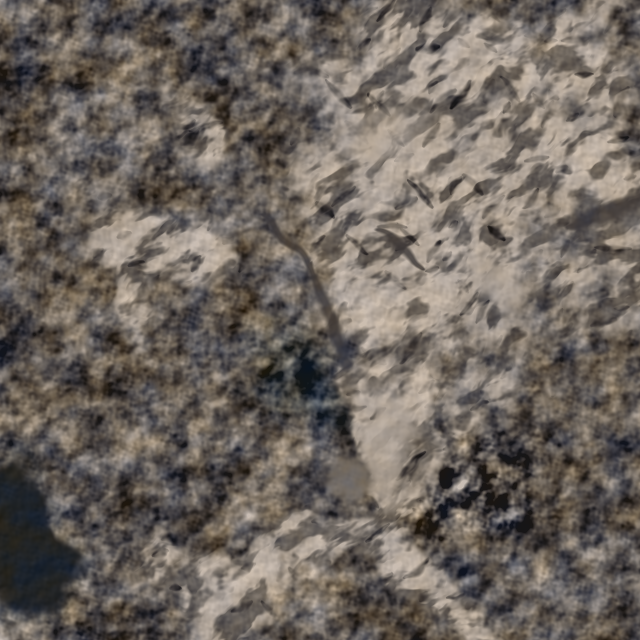
Write a Shadertoy shader that draws this texture.

```glsl
// Rough ground: pale trampled mud lying over dark, crumbly soil.
// Warped soft ellipses lay out the mud; layered value noise adds pits,
// slanted streaks and side-lit relief, and a final ramp gives the earth hues.

float hash(vec2 p) {
    vec3 q = fract(vec3(p.xyx) * 0.1031);
    q += dot(q, q.yzx + 33.33);
    return fract((q.x + q.y) * q.z);
}

mat2 turn(float a) {
    return mat2(cos(a), sin(a), -sin(a), cos(a));
}

float noise(vec2 p) {
    vec2 i = floor(p), f = fract(p);
    f = f * f * (3.0 - 2.0 * f);
    return mix(mix(hash(i), hash(i + vec2(1, 0)), f.x),
               mix(hash(i + vec2(0, 1)), hash(i + vec2(1, 1)), f.x), f.y);
}

// Normalised layered noise around 0.5
float fbm(vec2 p, int octaves) {
    float sum = 0.0, weight = 0.0, amp = 1.0;
    for (int i = 0; i < octaves; i++) {
        sum += amp * noise(p + 40.0);
        weight += amp;
        amp *= 0.55;
        p = turn(0.6) * p * 2.03 + 17.3;
    }
    return sum / weight;
}

// Soft ellipse: 1 inside, fading to 0 outside
float blob(vec2 p, vec2 centre, vec2 radius, float angle) {
    vec2 q = (p - centre) * turn(angle);
    return 1.0 - smoothstep(0.5, 1.4, length(q / radius));
}

// Tapered dark line between two points
float crack(vec2 p, vec2 a, vec2 b, float width) {
    vec2 ab = b - a;
    float t = clamp(dot(p - a, ab) / dot(ab, ab), 0.0, 1.0);
    float w = width * (0.4 + 2.4 * t * (1.0 - t));
    return 1.0 - smoothstep(0.3 * w, 1.4 * w, length(p - a - ab * t));
}

// Short slanted gashes scattered one per cell
float gashes(vec2 p) {
    vec2 cell = floor(p);
    float dark = 0.0;
    for (int y = -1; y <= 1; y++)
    for (int x = -1; x <= 1; x++) {
        vec2 c = cell + vec2(x, y);
        vec2 mid = c + vec2(hash(c + 3.1), hash(c + 8.7));
        float a = mix(0.1, 1.2, hash(c + 21.0));
        if (hash(c + 55.0) > 0.8) a = -0.8;
        vec2 arm = vec2(cos(a), sin(a)) * mix(0.15, 0.5, hash(c + 33.0));
        dark = max(dark, crack(p, mid - arm, mid + arm, 0.12) * hash(c + 71.0));
    }
    return dark;
}

// Fine surface height used for the side light
float relief(vec2 p) {
    return fbm(p * 48.0, 3);
}

void mainImage(out vec4 fragColor, in vec2 fragCoord) {
    vec2 uv = fragCoord / iResolution.xy;
    vec2 wobble = vec2(fbm(uv * 9.0, 4), fbm(uv * 9.0 + 60.0, 4)) - 0.5;
    vec2 p = uv + wobble * 0.13;

    // Layout of pale mud
    float mud = blob(p, vec2(0.69, 0.70), vec2(0.22, 0.36), 0.1);
    mud = max(mud, 0.7 * blob(p, vec2(0.93, 0.74), vec2(0.16, 0.30), 0.0));
    mud = max(mud, 0.9 * blob(p, vec2(0.24, 0.62), vec2(0.14, 0.08), -0.25));
    mud = max(mud, 0.8 * blob(p, vec2(0.21, 0.54), vec2(0.03, 0.08), 0.2));
    mud = max(mud, 0.7 * blob(p, vec2(0.29, 0.80), vec2(0.04, 0.09), 0.4));
    mud = max(mud, blob(p, vec2(0.60, 0.33), vec2(0.07, 0.13), 0.3));
    mud = max(mud, 0.9 * blob(p, vec2(0.46, 0.13), vec2(0.19, 0.045), 0.45));
    mud = max(mud, 0.9 * blob(p, vec2(0.68, 0.09), vec2(0.15, 0.04), -0.85));
    mud = max(mud, 0.8 * blob(p, vec2(0.30, 0.09), vec2(0.12, 0.06), -0.3));
    mud = smoothstep(0.2, 0.8, mud + (fbm(uv * 18.0 + 9.0, 4) - 0.5) * 1.1);

    // Bare smears where the grain is pressed flat
    float smear = blob(p, vec2(0.80, 0.52), vec2(0.10, 0.03), -0.7);
    smear = max(smear, blob(p, vec2(0.59, 0.31), vec2(0.04, 0.09), 0.3));
    smear = max(smear, 0.8 * blob(p, vec2(0.60, 0.80), vec2(0.09, 0.04), 0.1));

    // Side light from the upper left
    float light = relief(uv) - relief(uv + vec2(-0.004, 0.005));

    // Pale mud: flat tops broken by pits and slanted streaks
    vec2 slant = (uv + wobble * 0.05) * turn(0.65);
    float pits = 1.0 - smoothstep(0.33, 0.57, fbm(slant * vec2(27, 50), 3));
    float gash = gashes((uv + wobble * 0.04) * 19.0);
    float pale = 0.71 - 0.33 * pits - 0.26 * gash + 0.34 * light;
    pale += (fbm(uv * 12.0, 3) - 0.5) * 0.15;
    pale = mix(pale, 0.70 + 0.12 * light, smear * 0.85);

    // Dark soil: crumbs, clumps and a rougher charred heap
    float char_ = blob(p, vec2(0.73, 0.24), vec2(0.12, 0.08), -0.2);
    float crumbs = fbm(uv * 46.0 + 5.0, 3) - 0.5;
    float soil = 0.375 + crumbs * 0.65 + light * 0.5;
    soil += (fbm(uv * 10.0 + 31.0, 3) - 0.5) * 0.45;
    soil += char_ * (crumbs * 0.7 + light * 0.4 - 0.08);
    float hollow = blob(p, vec2(0.47, 0.42), vec2(0.08, 0.07), -0.6);
    soil -= 0.12 * hollow;

    float tone = mix(soil, pale, mud);

    // Wet patch, long cracks and the shaded pool
    float wet = blob(uv + wobble * 0.04, vec2(0.54, 0.26), vec2(0.04, 0.035), -0.5);
    tone = mix(tone, 0.45 + 0.1 * light, wet);
    vec2 bent = uv + wobble * 0.06;
    float rift = crack(bent, vec2(0.41, 0.68), vec2(0.50, 0.56), 0.009);
    rift = max(rift, crack(bent, vec2(0.49, 0.58), vec2(0.55, 0.43), 0.013));
    rift = max(rift, crack(bent, vec2(0.60, 0.64), vec2(0.65, 0.58), 0.010));
    rift = max(rift, crack(bent, vec2(0.89, 0.645), vec2(1.0, 0.70), 0.014));
    tone = mix(tone, 0.24, rift * 0.8);
    float pool = blob(p, vec2(0.03, 0.15), vec2(0.08, 0.12), 0.0);
    tone = mix(tone, 0.15 + 0.1 * light, smoothstep(0.3, 0.8, pool));

    // Earth hues: neutral in the darks, warm in the lights
    tone = clamp(tone, 0.09, 0.80);
    vec3 color = tone * mix(vec3(1.0, 0.91, 0.91), vec3(1.0, 0.93, 0.86),
                            smoothstep(0.15, 0.45, tone));
    float hue = (fbm(uv * 26.0 + 80.0, 3) - 0.5) * (1.0 - 0.6 * mud);
    color += hue * vec3(0.10, 0.02, -0.12);
    color += (hollow + pool) * (1.0 - mud) * vec3(-0.03, 0.0, 0.015);
    fragColor = vec4(color, 1.0);
}
```
